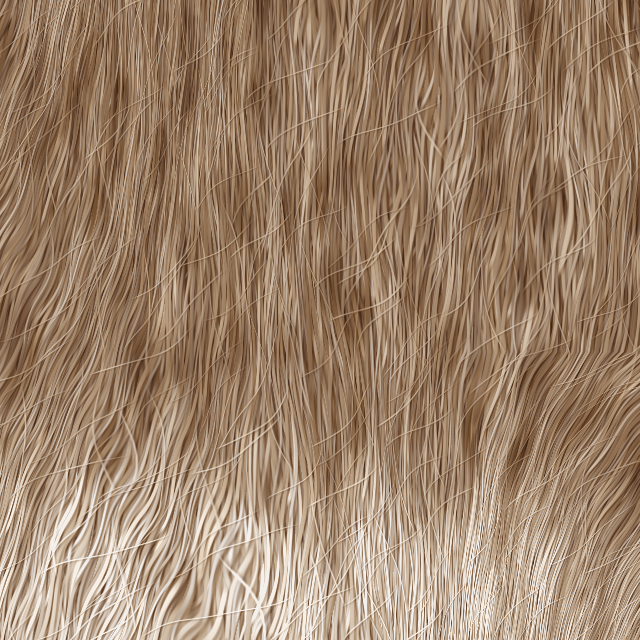
This texture is drawn by a Shadertoy shader. Its source:

```glsl
#define LAYERS 34
#define STRAYS 7
#define STRAND_HALF_WIDTH 0.0019
#define STRAND_SPACING 0.0135
#define EDGE_SOFTNESS 0.0011
#define SHADOW_DEPTH 0.24
#define TONE_SPREAD 0.34
#define BASE_TONE 0.64
#define DARK_BROWN vec3(0.20, 0.12, 0.08)
#define PALE_CREAM vec3(0.96, 0.94, 0.92)
#define TONE_CURVE vec3(1.0, 1.25, 1.58)

vec4 hash4(vec2 p) {
    vec4 q = fract(p.xyxy * vec4(0.1031, 0.1030, 0.0973, 0.1099));
    q += dot(q, q.wzxy + 33.33);
    return fract((q.xxyz + q.yzzw) * q.zywx);
}

// Bends the plane so that lines of constant x follow the lie of the hair
vec2 combed(vec2 p) {
    float leftLean = 0.30 * (1.0 - smoothstep(0.0, 0.5, p.x)) * (p.y - 0.4);
    float rightFan = 0.65 * smoothstep(0.55, 1.05, p.x) * min(p.y - 0.45, 0.0);
    float waves = 0.017 * sin(8.0 * p.x + 5.0 * p.y)
                + 0.007 * sin(24.0 * p.x - 11.0 * p.y + 2.0)
                + 0.003 * sin(51.0 * p.x + 23.0 * p.y);
    return vec2(p.x - leftLean - rightFan + waves, p.y);
}

// Distance to the nearest cell point, for dark pockets between tufts
float cellular(vec2 p) {
    vec2 cell = floor(p);
    float nearest = 1.0;
    for (int j = -1; j <= 1; j++)
    for (int i = -1; i <= 1; i++) {
        vec2 id = cell + vec2(i, j);
        nearest = min(nearest, length(id + hash4(id + 71.0).xy - p));
    }
    return nearest;
}

// Broad light: pale at the bottom, dim in the lower right corner
float broadTone(vec2 p, vec2 c) {
    float pale = 1.0 - smoothstep(0.03, 0.47 - 0.12 * p.x, p.y);
    float corner = smoothstep(0.72, 1.05, p.x - 0.25 * p.y)
                 * (1.0 - smoothstep(0.1, 0.6, p.y));
    float tufts = 0.035 * sin(c.x * 31.0 + 2.0 * sin(c.y * 5.0))
                + 0.035 * sin(c.x * 67.0 + c.y * 6.0 + 1.0);
    float pocket = 1.0 - smoothstep(0.08, 0.42, cellular(c * vec2(13.0, 5.0)));
    return BASE_TONE + 0.35 * pale - 0.24 * corner + tufts
         - 0.17 * pocket * (1.0 - 0.6 * pale);
}

// One strand per long cell: x = cover, y = shadow, z = tone, w = warmth
vec4 strand(vec2 p, vec2 size, float halfWidth, float bend, float density, float seed) {
    vec2 q = p / size + seed * vec2(3.7, 1.3) + 40.0;
    q.y += hash4(vec2(floor(q.x), seed)).x * 7.0;
    vec4 rnd = hash4(floor(q) + seed * 17.0);
    vec2 f = fract(q);
    float middle = 0.5 + 0.3 * (rnd.x - 0.5) + bend * sin(f.y * 4.5 + rnd.y * 6.28);
    float d = (f.x - middle) * size.x;
    float ends = smoothstep(0.0, 0.12, f.y) * (1.0 - smoothstep(0.75, 1.0, f.y));
    float soft = max(EDGE_SOFTNESS, 0.6 / iResolution.y);
    float w = halfWidth * (0.7 + 0.7 * rnd.z) * (0.4 + 0.6 * ends);
    float present = ends * step(rnd.w, density);
    float cover = present * (1.0 - smoothstep(w - soft, w + soft, abs(d)));
    float shadow = present * (1.0 - smoothstep(w, w + 0.0028, abs(d - 0.0013)));
    float sheen = -0.06 * clamp(d / w, -1.0, 1.0);
    return vec4(cover, shadow, rnd.y - 0.5 + sheen, rnd.z - 0.5);
}

vec2 rotated(vec2 p, float angle) {
    float c = cos(angle), s = sin(angle);
    return vec2(c * p.x - s * p.y, s * p.x + c * p.y);
}

void mainImage(out vec4 fragColor, in vec2 fragCoord) {
    vec2 p = fragCoord / iResolution.y;
    vec2 flow = combed(p);
    float base = broadTone(p, flow);
    float tone = base - 0.42;
    float warmth = 0.0;

    // Body of the hair, from the deep strands to the top ones
    for (int i = 0; i < LAYERS; i++) {
        float k = float(i), depth = k / float(LAYERS - 1);
        vec4 rnd = hash4(vec2(k, 5.0));
        float t = 2.0 * rnd.x - 1.0;
        float angle = 0.12 * t + 0.32 * t * t * t;
        vec2 size = vec2(STRAND_SPACING * (0.8 + 0.5 * rnd.y), 0.16 + 0.25 * rnd.z);
        vec4 s = strand(rotated(flow, angle), size, STRAND_HALF_WIDTH, 0.13, 0.68, k);
        tone *= 1.0 - SHADOW_DEPTH * s.y;
        float strandTone = base + TONE_SPREAD * s.z - 0.25 * (1.0 - depth);
        tone = mix(tone, strandTone, s.x);
        warmth = mix(warmth, s.w, s.x);
    }

    // Thin pale stray hairs, mostly leaning to the right
    for (int i = 0; i < STRAYS; i++) {
        float k = float(i) + 60.0;
        vec4 rnd = hash4(vec2(k, 9.0));
        float angle = mix(-0.4, 1.0, rnd.x);
        vec2 size = vec2(0.05 + 0.04 * rnd.y, 0.14 + 0.2 * rnd.z);
        vec4 s = strand(rotated(flow, angle), size, 0.0009, 0.16, 0.5, k);
        tone *= 1.0 - 0.12 * s.y;
        tone = mix(tone, base + 0.17 + 0.15 * s.z, 0.75 * s.x);
    }

    vec3 ramp = pow(vec3(clamp(tone, 0.02, 1.0)), TONE_CURVE);
    vec3 color = mix(DARK_BROWN, PALE_CREAM, ramp);
    color += warmth * vec3(0.03, 0.0, -0.05);
    fragColor = vec4(clamp(color, 0.0, 1.0), 1.0);
}
```
